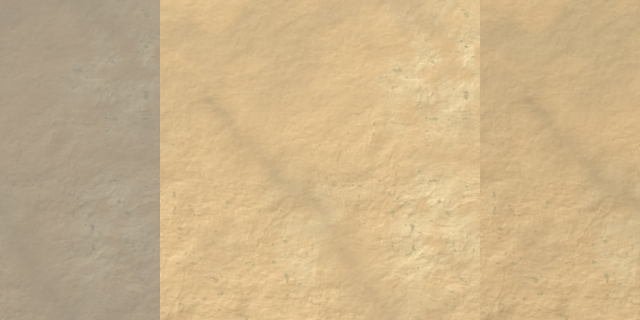
Give the GLSL for this texture, as a Shadertoy shader.

```glsl
const vec3 SAND = vec3(0.872, 0.748, 0.555);
const vec3 DUST = vec3(0.815, 0.710, 0.540);
const vec3 PLASTER = vec3(0.885, 0.795, 0.615);
const vec3 STAIN = vec3(0.730, 0.640, 0.490);
const vec3 PIT = vec3(0.690, 0.645, 0.480);
const vec3 VEIL = vec3(0.490, 0.490, 0.500);

float hash(vec2 cell) {
    vec3 q = fract(cell.xyx * vec3(0.1031, 0.1030, 0.0973));
    q += dot(q, q.yzx + 33.33);
    return fract((q.x + q.y) * q.z);
}

float noise(vec2 p) {
    vec2 i = floor(p), f = fract(p);
    f = f * f * (3.0 - 2.0 * f);
    float low = mix(hash(i), hash(i + vec2(1, 0)), f.x);
    float high = mix(hash(i + vec2(0, 1)), hash(i + vec2(1, 1)), f.x);
    return mix(low, high, f.y);
}

float fbm(vec2 p, int octaves) {
    float sum = 0.0, amp = 0.5;
    for (int i = 0; i < octaves; i++) {
        sum += amp * noise(p);
        p = mat2(1.6, 1.2, -1.2, 1.6) * p + 17.3;
        amp *= 0.5;
    }
    return sum;
}

float segmentDistance(vec2 p, vec2 a, vec2 b) {
    vec2 d = b - a;
    return length(p - a - d * clamp(dot(p - a, d) / dot(d, d), 0.0, 1.0));
}

// Soft elliptical region, 1 in the middle and 0 outside
float patchMask(vec2 p, vec2 center, vec2 radius) {
    return 1.0 - smoothstep(0.45, 1.25, length((p - center) / radius));
}

// Rough wall height: grain plus the steps of flaking layers
float wallHeight(vec2 p) {
    vec2 warped = p + 0.03 * vec2(noise(p * 9.0), noise(p * 9.0 + 40.0));
    float flakes = fbm(warped * vec2(13.0, 17.0) + 5.0, 4);
    return fbm(warped * vec2(14.0, 18.0), 5)
         + 0.10 * smoothstep(0.49, 0.56, flakes)
         + 0.06 * smoothstep(0.36, 0.40, flakes);
}

float emboss(vec2 p, vec2 toLight) {
    return wallHeight(p - toLight) - wallHeight(p + toLight);
}

vec3 weatheredWall(vec2 p) {
    vec2 drift = vec2(fbm(p * 6.0 + 3.0, 4), fbm(p * 6.0 + 60.0, 4)) - 0.47;
    vec2 q = p + 0.22 * drift;

    // Pale plaster areas
    float plaster = patchMask(q, vec2(0.86, 0.76), vec2(0.22, 0.30));
    plaster = max(plaster, patchMask(q, vec2(0.83, 0.27), vec2(0.13, 0.25)));
    plaster = max(plaster, 0.8 * patchMask(q, vec2(0.42, 0.27), vec2(0.09, 0.20)));
    plaster *= smoothstep(0.30, 0.58, fbm(p * vec2(22.0, 17.0) + 8.0, 5));

    // Dull clouds, stronger toward the top
    float clouds = smoothstep(0.36, 0.66, fbm(q * vec2(5.0, 8.0) + 21.0, 5));
    clouds *= mix(0.55, 1.0, smoothstep(0.55, 1.0, p.y));
    vec3 color = mix(SAND, DUST, clouds);
    color = mix(color, PLASTER, 0.85 * plaster);

    // Long diagonal stain, dark along its core
    float away = segmentDistance(p + 0.10 * drift, vec2(0.16, 0.68), vec2(0.76, 0.0));
    float streak = 0.30 * exp(-away * away / 0.005) + 0.22 * exp(-away * away / 0.0004);
    color = mix(color, STAIN, streak * (0.5 + fbm(p * 16.0, 4)));

    // Carved light and shade, with greenish pits where it is rough
    float rough = smoothstep(0.75, 0.25, p.y + 0.7 * drift.x);
    rough = max(0.75 * rough, plaster) * smoothstep(0.0, 0.12, away);
    float relief = clamp(emboss(p, vec2(-0.0022, 0.0027)), -0.16, 0.16);
    color += relief * mix(0.22, 0.55, rough) * vec3(1.0, 1.0, 0.9);
    float pits = smoothstep(0.66, 0.80, fbm(p * vec2(48.0, 62.0) + 90.0, 3) + 0.08 * rough);
    color = mix(color, PIT, pits * mix(0.25, 0.7, rough));

    // Fine grain
    return color + 0.016 * (noise(p * 150.0) - 0.5);
}

void mainImage(out vec4 fragColor, in vec2 fragCoord) {
    vec2 p = fragCoord / iResolution.y;
    float width = iResolution.x / iResolution.y;
    float pixel = 0.5 / iResolution.y;

    // One wall section repeats; half a section shows on either side
    float leftEdge = 0.25 * width, rightEdge = 0.75 * width;
    vec2 section = vec2(fract((p.x - leftEdge) / (0.5 * width)), p.y);
    vec3 color = weatheredWall(section);

    // Gray veil on the left, slight shade on the right
    float veiled = 1.0 - smoothstep(leftEdge - pixel, leftEdge + pixel, p.x);
    float shaded = smoothstep(rightEdge - pixel, rightEdge + pixel, p.x);
    color = mix(color, VEIL, 0.5 * veiled);
    color *= mix(1.0, 0.957, shaded);
    fragColor = vec4(clamp(color, 0.0, 1.0), 1.0);
}
```
